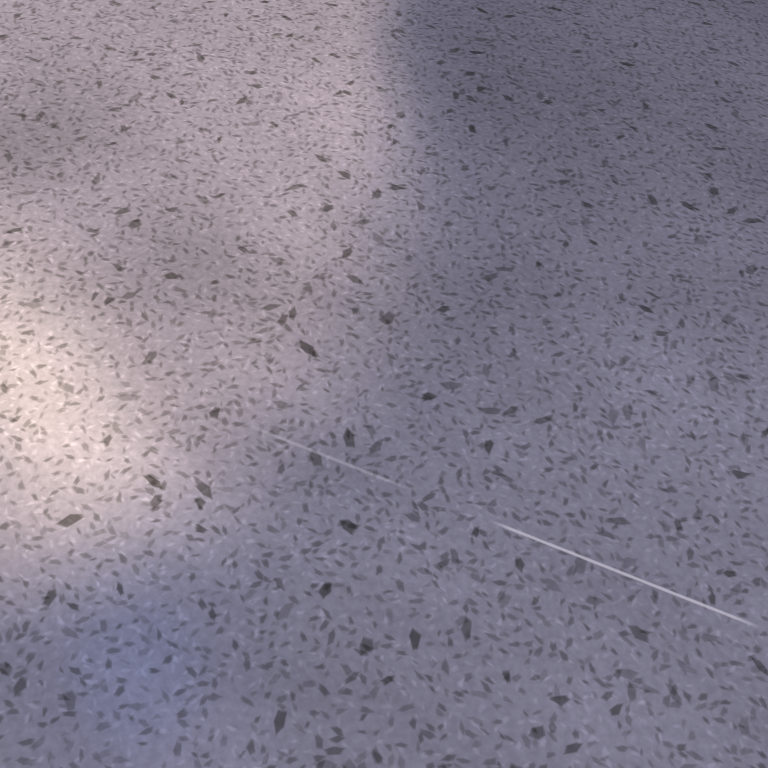
Write a Shadertoy shader that draws this texture.

```glsl
// Polished terrazzo floor in perspective, with warm light pools and a thin pale joint.

const float TAU = 6.2831853;
const float HORIZON = 1.9;
const vec3 COOL_STONE = vec3(0.475, 0.465, 0.540);
const vec3 WARM_LIGHT = vec3(0.205, 0.160, 0.120);
const vec3 POOL_LIGHT = vec3(0.240, 0.210, 0.155);
const vec3 CHIP_TINT = vec3(0.57, 0.57, 0.54);
const vec3 JOINT_COLOR = vec3(0.73, 0.71, 0.77);

vec2 hash2(vec2 p) {
    vec2 q = vec2(dot(p, vec2(127.1, 311.7)), dot(p, vec2(269.5, 183.3)));
    return fract(sin(q) * 43758.545);
}

vec2 direction(float angle) {
    return vec2(cos(angle), sin(angle));
}

float cornerSlope(vec2 cell, vec2 corner, vec2 f) {
    return dot(direction(TAU * hash2(cell + corner).x), f - corner);
}

// Gradient noise, roughly -0.7 to 0.7
float gradientNoise(vec2 p) {
    vec2 cell = floor(p), f = fract(p);
    vec2 u = f * f * f * (f * (f * 6.0 - 15.0) + 10.0);
    float low = mix(cornerSlope(cell, vec2(0, 0), f), cornerSlope(cell, vec2(1, 0), f), u.x);
    float high = mix(cornerSlope(cell, vec2(0, 1), f), cornerSlope(cell, vec2(1, 1), f), u.x);
    return mix(low, high, u.y);
}

float fractalNoise(vec2 p) {
    float sum = 0.0, weight = 0.6;
    for (int i = 0; i < 4; i++) {
        sum += weight * gradientNoise(p);
        p = mat2(1.6, 1.2, -1.2, 1.6) * p + 7.3;
        weight *= 0.5;
    }
    return sum;
}

// Distance to an irregular five-sided stone
float stoneDistance(vec2 p, float radius, vec2 seed) {
    float d = -1.0;
    for (int i = 0; i < 5; i++) {
        vec2 h = hash2(seed + float(i) * 3.7);
        vec2 facet = direction(TAU * (float(i) + 0.6 * h.x) / 5.0);
        d = max(d, dot(p, facet) - radius * (0.65 + 0.6 * h.y));
    }
    return d;
}

// Scattered elongated stones, each with its own strength
float chips(vec2 p, float density, float size, float softness) {
    vec2 cell = floor(p);
    float cover = 0.0;
    for (int y = -1; y <= 1; y++) {
        for (int x = -1; x <= 1; x++) {
            vec2 id = cell + vec2(x, y);
            vec2 place = hash2(id), trait = hash2(id + 41.3), tone = hash2(id + 83.7);
            if (tone.x > density) continue;
            vec2 axis = direction(TAU * trait.x);
            vec2 q = p - id - 0.15 - 0.7 * place;
            q = vec2(dot(q, axis) * 0.62, dot(q, vec2(-axis.y, axis.x)) * 1.25);
            float d = stoneDistance(q, size * (0.55 + 0.65 * trait.y), id);
            cover = max(cover, (0.35 + 0.65 * tone.y) * smoothstep(softness, -softness, d));
        }
    }
    return cover;
}

float spot(vec2 p, vec2 center, vec2 radius) {
    vec2 q = (p - center) / radius;
    return exp(-dot(q, q));
}

// Cool ambient tone with warm light from the left
vec3 floorLight(vec2 uv) {
    float mottle = fractalNoise(uv * vec2(3.0, 6.0) + vec2(0.0, uv.x * 2.0));
    float edge = mix(0.08, 0.46, smoothstep(0.12, 0.65, uv.y)) + 0.05 * uv.y + 0.05 * mottle;
    float blur = mix(0.20, 0.06, smoothstep(0.4, 1.0, uv.y));
    float warm = (1.0 - smoothstep(edge - blur, edge + blur, uv.x)) * smoothstep(0.14, 0.34, uv.y);
    vec2 tilted = mat2(0.75, 0.66, -0.66, 0.75) * (uv - vec2(0.03, 0.50));
    tilted = vec2(dot(uv - vec2(0.03, 0.50), vec2(0.62, -0.78)), tilted.y);
    float across = dot(uv - vec2(0.03, 0.50), vec2(0.78, 0.62));
    float pool = spot(vec2(tilted.x, across), vec2(0.0), vec2(0.21, 0.12));
    vec3 light = COOL_STONE + WARM_LIGHT * warm + POOL_LIGHT * pool;
    float shade = 0.17 * spot(uv, vec2(0.02, 0.81), vec2(0.14, 0.07));
    shade += 0.09 * spot(uv, vec2(0.22, 0.63), vec2(0.13, 0.10));
    shade += 0.16 * smoothstep(0.5, 1.0, uv.y) * smoothstep(0.45, 0.65, uv.x);
    shade += 0.08 * spot(uv, vec2(0.78, 0.62), vec2(0.25, 0.07));
    light *= 1.0 - shade + 0.14 * mottle;
    return light + vec3(-0.03, -0.01, 0.03) * spot(uv, vec2(0.18, 0.14), vec2(0.12, 0.15));
}

// Straight joint, faint on the left and bright on the right
float jointLine(vec2 uv) {
    float d = abs(uv.y - 0.453 + 0.395 * (uv.x - 0.306)) * 0.93;
    float faint = 0.38 * smoothstep(0.28, 0.36, uv.x) * smoothstep(0.55, 0.49, uv.x);
    float bright = 0.85 * smoothstep(0.63, 0.67, uv.x) * smoothstep(1.0, 0.95, uv.x);
    return (faint + bright) * smoothstep(0.0032, 0.0006, d);
}

void mainImage(out vec4 fragColor, in vec2 fragCoord) {
    vec2 uv = fragCoord / iResolution.xy;
    float depth = HORIZON - uv.y - 0.12 * (uv.x - 0.5);
    vec2 ground = vec2(uv.x - 0.5, HORIZON) / depth;
    float softness = 0.0021 / depth;

    // Stone aggregate: dense small chips, pale flecks, sparse large chips
    float small = chips(ground * 105.0, 0.62, 0.27, softness * 105.0);
    float pale = chips(ground * 120.0 + 19.0, 0.45, 0.22, softness * 120.0);
    float large = chips(ground * 58.0 + 53.0, 0.13, 0.27, softness * 58.0);
    float grain = fractalNoise(ground * 150.0);

    vec3 color = floorLight(uv) * (1.0 + 0.14 * grain + 0.15 * pale);
    color *= mix(vec3(1.0), CHIP_TINT, 0.68 * small);
    color *= mix(vec3(1.0), CHIP_TINT, 0.95 * large);
    color = mix(color, JOINT_COLOR, jointLine(uv));
    fragColor = vec4(clamp(color, 0.0, 1.0), 1.0);
}
```
